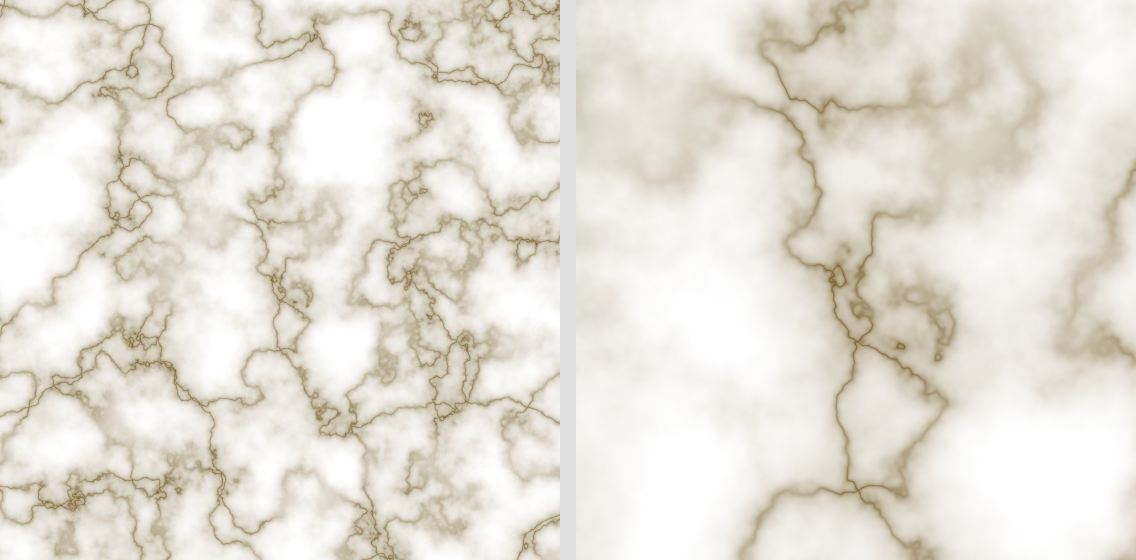
Left: the whole. Right: its middle third, enlarged.
Write a Shadertoy shader that draws this texture.

```glsl
// White marble with wiggly brown veins, dark knots and soft cloudy halos.

const vec3 STONE = vec3(1.0);
const vec3 VEIN = vec3(0.45, 0.35, 0.14);
const float CELLS = 3.6;          // largest noise cells across the canvas
const int OCTAVES = 7;
const float GAIN = 0.48;          // roughness of the veins
const float NOISE_SPREAD = 0.245; // standard deviation of the fractal noise
const float HALO_REACH = 0.92;    // field distance at which the stone turns white
const float HALO_SLOPE = 0.165;   // darkening per e-fold towards the vein
const float VEIN_FADE = 0.035;    // how much veins pale away from knots
const int SAMPLES = 2;            // antialiasing samples per axis

// Integer hash giving a unit gradient for a lattice point.
vec2 gradientAt(ivec2 cell) {
    uvec2 q = uvec2(cell) * uvec2(1597334677u, 3812015801u);
    uint h = (q.x ^ q.y) * 1597334677u;
    h = (h ^ (h >> 15)) * 2246822519u;
    h ^= h >> 13;
    float angle = float(h & 65535u) / 65536.0 * 6.28319;
    return vec2(cos(angle), sin(angle));
}

float gradientNoise(vec2 p) {
    ivec2 i = ivec2(floor(p));
    vec2 f = fract(p);
    vec2 w = f * f * f * (f * (f * 6.0 - 15.0) + 10.0);
    float a = dot(gradientAt(i), f);
    float b = dot(gradientAt(i + ivec2(1, 0)), f - vec2(1.0, 0.0));
    float c = dot(gradientAt(i + ivec2(0, 1)), f - vec2(0.0, 1.0));
    float d = dot(gradientAt(i + ivec2(1, 1)), f - vec2(1.0));
    return mix(mix(a, b, w.x), mix(c, d, w.x), w.y);
}

// Fractal noise; each octave is turned to hide the lattice.
float fractalNoise(vec2 p) {
    const mat2 TURN = mat2(1.6, 1.2, -1.2, 1.6);
    float sum = 0.0;
    float amplitude = 1.0;
    for (int i = 0; i < OCTAVES; i++) {
        sum += amplitude * gradientNoise(p);
        p = TURN * p + vec2(17.3, 9.7);
        amplitude *= GAIN;
    }
    return sum / NOISE_SPREAD;
}

// Vein strength from the zero lines of two independent fields.
float veinAmount(vec2 uv) {
    vec2 p = uv * CELLS;
    vec2 field = vec2(fractalNoise(p + vec2(3.2, 41.6)),
                      fractalNoise(p + vec2(57.4, 12.9)));
    vec2 sq = field * field + 1e-6;
    float nearest = sqrt(sq.x * sq.y / (sq.x + sq.y));
    float pale = VEIN_FADE * (sq.x + sq.y) + 0.003;
    float distanceToVein = length(vec2(nearest, pale));
    return clamp(HALO_SLOPE * log(HALO_REACH / distanceToVein), 0.0, 1.0);
}

void mainImage(out vec4 fragColor, in vec2 fragCoord) {
    float amount = 0.0;
    for (int y = 0; y < SAMPLES; y++) {
        for (int x = 0; x < SAMPLES; x++) {
            vec2 offset = (vec2(x, y) + 0.5) / float(SAMPLES) - 0.5;
            amount += veinAmount((fragCoord + offset) / iResolution.y);
        }
    }
    amount /= float(SAMPLES * SAMPLES);
    fragColor = vec4(mix(STONE, VEIN, amount), 1.0);
}
```
